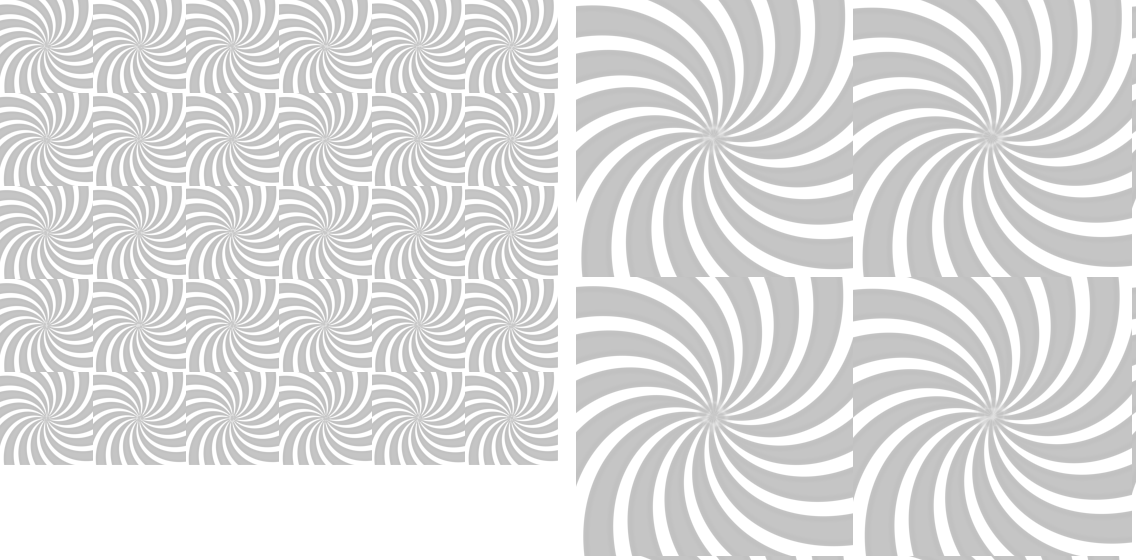
Left, the full canvas; right, a detail of the centre.
Reproduce this pattern procedurally as a WebGL 2 fragment shader.

```glsl
#version 300 es
precision highp float;
// Draws a grid of grey and white pinwheel spirals, six across and five down, above a plain white band.

#define GRID vec2(6.0, 5.0)   // repeats across and down
#define TILE 0.16602          // tile side, as a share of the canvas
#define ARMS 16.0             // white arms in each pinwheel
#define TWIST 1.7             // turn in radians per tile of radius
#define WHITE_SHARE 0.34      // part of each arm period left white
#define PHASE_JITTER 0.12     // turn between repeats, in arm periods
#define HUB_RADIUS 0.075      // blurred, speckled hub
#define SPECKLES 34.0         // speckle cells across a tile
#define RIM_WIDTH 0.012       // darker rim along each grey arm
#define GREY vec3(0.772)
#define RIM_GREY vec3(0.745)
#define WHITE vec3(1.0)

uniform vec2 u_resolution;
out vec4 fragColor;

const float TAU = 6.28318;

float hash(vec2 p) {
  return fract(sin(dot(p, vec2(127.1, 311.7))) * 43758.5);
}

// Distance to the nearest jittered point of a unit grid.
float cellular(vec2 p) {
  vec2 base = floor(p);
  float nearest = 2.0;
  for (int j = -1; j <= 1; j++) {
    for (int i = -1; i <= 1; i++) {
      vec2 cell = base + vec2(i, j);
      vec2 point = cell + vec2(hash(cell), hash(cell + 19.3));
      nearest = min(nearest, distance(p, point));
    }
  }
  return nearest;
}

// Colour of one pinwheel; p is centred, in tile units, with y upward.
vec3 pinwheel(vec2 p, vec2 id, float pixel) {
  float r = max(length(p), 0.004);
  float angle = atan(p.y, p.x);
  float phase = ARMS * (angle - TWIST * r) / TAU;
  phase += PHASE_JITTER * (hash(id) - 0.5);

  // Signed distance to the white band edge, negative inside the band.
  float slope = ARMS / (TAU * r) * sqrt(1.0 + TWIST * TWIST * r * r);
  float fromCentre = abs(fract(phase + 0.5) - 0.5);
  float edge = (fromCentre - 0.5 * WHITE_SHARE) / slope;

  // Grey arms with a slightly darker rim.
  float rim = 1.0 - smoothstep(0.0, RIM_WIDTH + pixel, abs(edge - RIM_WIDTH));
  vec3 arm = mix(GREY, RIM_GREY, 0.6 * rim);
  float white = 1.0 - smoothstep(-0.75 * pixel, 0.75 * pixel, edge);
  vec3 colour = mix(arm, WHITE, white);

  // Arms too fine to resolve melt into a speckled hub.
  float speck = cellular(p * SPECKLES + id * 7.0);
  vec3 hubColour = mix(GREY, WHITE, 0.45 * smoothstep(0.3, 0.75, speck));
  float hub = 1.0 - smoothstep(0.35 * HUB_RADIUS, HUB_RADIUS, r);
  return mix(colour, hubColour, 0.85 * hub);
}

void main() {
  vec2 uv = gl_FragCoord.xy / u_resolution;
  float pixel = 1.0 / (min(u_resolution.x, u_resolution.y) * TILE);

  // Tiles are counted from the top left corner.
  vec2 grid = vec2(uv.x, 1.0 - uv.y) / TILE;
  vec2 id = floor(grid);
  vec2 local = (fract(grid) - 0.5) * vec2(1.0, -1.0);
  vec3 colour = pinwheel(local, id, pixel);

  // Plain white beyond the last column and row.
  vec2 inside = smoothstep(-0.5 * pixel, 0.5 * pixel, GRID - grid);
  fragColor = vec4(mix(WHITE, colour, inside.x * inside.y), 1.0);
}
```
